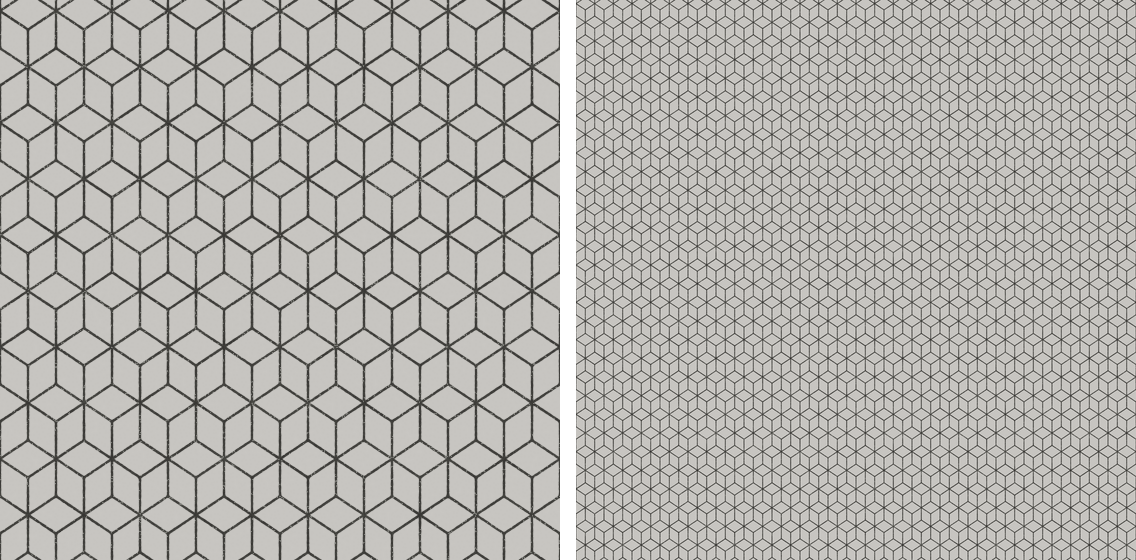
Left: one tile. Right: repeated 3 by 3.
This pattern is drawn by a WebGL 1 fragment shader. Its source:

```glsl
precision highp float;

uniform vec2 u_resolution;

const float TAU = 6.2831853;

vec2 hash2(vec2 p) {
  return fract(sin(vec2(dot(p, vec2(127.1, 311.7)), dot(p, vec2(269.5, 183.3)))) * 43758.55);
}

// Wrapping cellular noise: x is the distance to the nearest point, y its random value
vec2 cellular(vec2 uv, float count) {
  vec2 cell = floor(uv * count);
  vec2 local = fract(uv * count);
  vec2 nearest = vec2(9.0, 0.0);
  for (int j = -1; j <= 1; j++) {
    for (int i = -1; i <= 1; i++) {
      vec2 offset = vec2(float(i), float(j));
      vec2 point = hash2(mod(cell + offset, count));
      float d = length(offset + point - local);
      if (d < nearest.x) nearest = vec2(d, fract(point.x * 7.3 + point.y * 13.7));
    }
  }
  return nearest;
}

// Distance to a segment from the origin to the given end
float spoke(vec2 p, vec2 end) {
  return length(p - end * clamp(dot(p, end) / dot(end, end), 0.0, 1.0));
}

float smoothMin(float a, float b, float k) {
  float h = max(k - abs(a - b), 0.0) / k;
  return min(a, b) - h * h * k * 0.25;
}

// Upright and slanted spokes of a six-armed star
float star(vec2 p) {
  return smoothMin(spoke(p, vec2(0.0, 2.0 / 3.0)), spoke(p, vec2(0.5, 1.0 / 3.0)), 0.025);
}

// Stars staggered by half a repeat, folded into one quadrant
float cubeLines(vec2 p) {
  vec2 q = abs(mod(p + vec2(0.5, 1.0), vec2(1.0, 2.0)) - vec2(0.5, 1.0));
  return smoothMin(star(q), star(vec2(0.5, 1.0) - q), 0.025);
}

// Slow drift between worn and dense areas, from 0 to 1
float wearAmount(vec2 uv) {
  float s = sin(TAU * (3.0 * uv.x + 2.0 * uv.y) + 2.0 * sin(TAU * 4.0 * uv.y));
  s += sin(TAU * (7.0 * uv.y - 5.0 * uv.x) + 1.5 * sin(TAU * 6.0 * uv.x));
  s += sin(TAU * (13.0 * uv.x + 11.0 * uv.y) + 0.8);
  return 0.5 + s / 6.0;
}

void main() {
  vec2 uv = gl_FragCoord.xy / u_resolution;
  float pixel = 10.0 / u_resolution.x;
  float wear = wearAmount(uv);
  vec2 rough = cellular(uv, 140.0);
  vec2 grain = cellular(uv, 320.0);

  // Ten stars across and five pairs of rows down
  float d = cubeLines(uv * 10.0 + vec2(0.0, 0.195));
  float halfWidth = 0.0215 + 0.006 * (0.45 - rough.x) - 0.003 * (wear - 0.5);
  float line = 1.0 - smoothstep(-0.7 * pixel, 0.7 * pixel, d - halfWidth);

  // Mottled ink with pale flecks, more frequent where worn
  vec3 ink = mix(vec3(0.205, 0.2, 0.19), vec3(0.3, 0.3, 0.28), 0.6 * grain.y + 0.4 * wear);
  float fleck = smoothstep(0.65, 0.25, grain.x) * step(0.96 - 0.2 * wear, grain.y);
  ink = mix(ink, vec3(0.55, 0.55, 0.53), 0.75 * fleck);

  vec3 ground = vec3(0.78, 0.772, 0.756) + 0.008 * (rough.x - 0.45);
  gl_FragColor = vec4(mix(ground, ink, line), 1.0);
}
```
